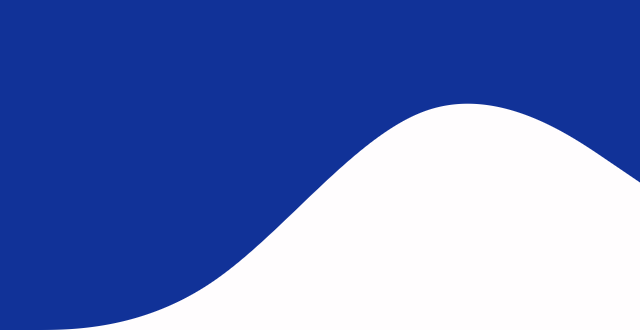
This background is drawn by a Shadertoy shader. Its source:

```glsl
// Draws a smooth white wave rising over a flat deep blue field.

const vec3 FIELD_BLUE = vec3(0.067, 0.196, 0.596);
const vec3 WAVE_WHITE = vec3(1.0, 0.992, 0.996);

// Heights of the evenly spaced control points, from left to right
const vec4 CONTROL_HEIGHTS = vec4(0.0, 0.0, 0.886, 0.447);
const float SPAN_COUNT = 5.0;
const int SOLVE_STEPS = 22;

// Control point in canvas units; the end points repeat to clamp the curve
vec2 controlPoint(int index) {
    int i = clamp(index, 0, 3);
    return vec2(float(i) / 3.0, CONTROL_HEIGHTS[i]);
}

// Uniform cubic B-spline, s runs from 0 to SPAN_COUNT
vec2 waveCurve(float s) {
    float span = min(floor(s), SPAN_COUNT - 1.0);
    float t = s - span;
    float u = 1.0 - t;
    int i = int(span);
    vec4 weight = vec4(
        u * u * u,
        4.0 - 6.0 * t * t + 3.0 * t * t * t,
        4.0 - 6.0 * u * u + 3.0 * u * u * u,
        t * t * t) / 6.0;
    return weight.x * controlPoint(i - 2) + weight.y * controlPoint(i - 1)
         + weight.z * controlPoint(i) + weight.w * controlPoint(i + 1);
}

// Height of the wave above x, by bisection on the curve parameter
float waveHeight(float x) {
    float low = 0.0;
    float high = SPAN_COUNT;
    for (int k = 0; k < SOLVE_STEPS; k++) {
        float middle = 0.5 * (low + high);
        if (waveCurve(middle).x < x) low = middle;
        else high = middle;
    }
    return waveCurve(0.5 * (low + high)).y;
}

void mainImage(out vec4 fragColor, in vec2 fragCoord) {
    vec2 uv = fragCoord / iResolution.xy;

    // Signed gap to the crest, scaled by its gradient for a one pixel edge
    float gap = uv.y - waveHeight(uv.x);
    float pixel = length(vec2(dFdx(gap), dFdy(gap)));
    float coverage = clamp(0.5 - gap / max(pixel, 1e-6), 0.0, 1.0);

    fragColor = vec4(mix(FIELD_BLUE, WAVE_WHITE, coverage), 1.0);
}
```
